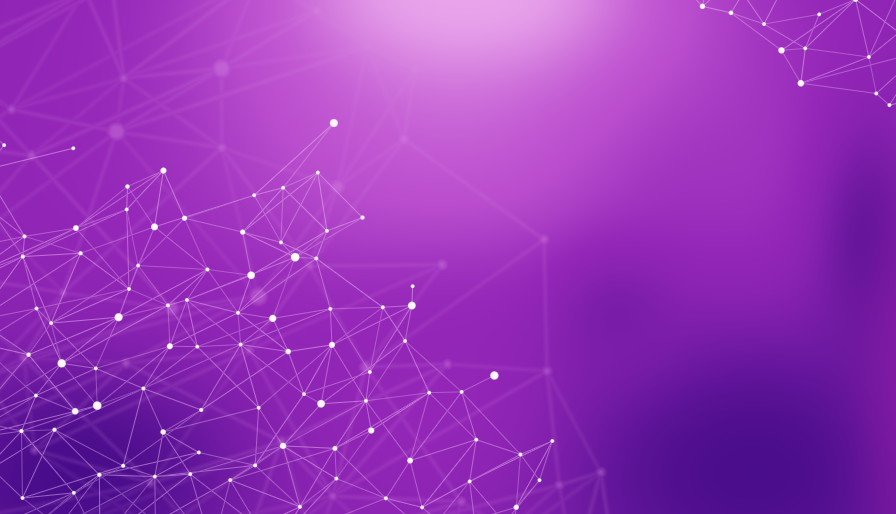
Reproduce this background procedurally as a WebGL 2 fragment shader.

```glsl
#version 300 es
precision highp float;

uniform vec2 u_resolution;
out vec4 fragColor;

const vec2 LINKS[5] = vec2[5](vec2(1, 0), vec2(0, 1), vec2(1, 1), vec2(1, -1), vec2(2, 1));

vec2 hash22(vec2 p) {
    vec3 a = fract(p.xyx * vec3(0.1031, 0.1030, 0.0973));
    a += dot(a, a.yzx + 33.33);
    return fract((a.xx + a.yz) * a.zy);
}

float blob(vec2 p, vec2 center, vec2 radius) {
    vec2 d = (p - center) / radius;
    return exp(-dot(d, d));
}

float segmentDistance(vec2 p, vec2 a, vec2 b) {
    vec2 ab = b - a;
    float t = clamp(dot(p - a, ab) / max(dot(ab, ab), 1e-6), 0.0, 1.0);
    return length(p - a - ab * t);
}

float coverage(float d, float softness) {
    return clamp(0.5 - d / softness, 0.0, 1.0);
}

// Maps brightness to the purple ramp
vec3 purpleRamp(float t) {
    vec3 c = mix(vec3(0.26, 0.04, 0.53), vec3(0.58, 0.15, 0.72), smoothstep(-0.1, 0.52, t));
    c = mix(c, vec3(0.75, 0.33, 0.82), smoothstep(0.45, 0.75, t));
    return mix(c, vec3(0.91, 0.64, 0.92), smoothstep(0.7, 1.0, t));
}

vec3 backdrop(vec2 uv) {
    float t = 0.42;
    t = mix(t, 0.73, blob(uv, vec2(0.50, 0.74), vec2(0.32, 0.34)));
    t = mix(t, 0.56, blob(uv, vec2(0.82, 0.64), vec2(0.14, 0.24)));
    t = mix(t, 0.02, blob(uv, vec2(0.84, 0.08), vec2(0.25, 0.30)));
    t = mix(t, 0.15, blob(uv, vec2(0.97, 0.52), vec2(0.06, 0.25)));
    t = mix(t, 0.00, blob(uv, vec2(0.08, 0.07), vec2(0.20, 0.23)));
    t = mix(t, 0.47, blob(uv, vec2(0.48, 0.22), vec2(0.13, 0.22)));
    t = mix(t, 0.28, blob(uv, vec2(0.69, 0.38), vec2(0.07, 0.12)));
    t = mix(t, 1.00, blob(uv, vec2(0.52, 1.03), vec2(0.24, 0.22)));
    vec3 edgeGlow = vec3(0.52, 0.10, 0.64);
    return mix(purpleRamp(t), edgeGlow, 0.8 * blob(uv, vec2(1.01, 0.25), vec2(0.05, 0.35)));
}

// Signed distance to the area filled by each network layer
float region(vec2 p, bool front) {
    if (!front) return p.x - mix(1.32, 0.9, smoothstep(0.1, 0.9, p.y));
    float lowerLeft = max(p.x - mix(1.12, 0.74, smoothstep(0.05, 0.6, p.y)), p.y - 0.74);
    float aspect = u_resolution.x / u_resolution.y;
    float corner = length((p - vec2(aspect - 0.1, 1.03)) / vec2(0.36, 0.25)) - 1.0;
    return min(lowerLeft, corner * 0.25);
}

// Node position in xy, presence in z
vec3 node(vec2 id, float cell, bool front) {
    vec2 h = hash22(id + (front ? 71.0 : 19.0));
    vec2 pos = (id + 0.08 + 0.84 * h) * cell;
    float spread = (hash22(id + 143.0).x - 0.65) * 0.2;
    return vec3(pos, step(region(pos, front), spread));
}

// Coverage of lines in x and nodes in y
vec2 network(vec2 p, float cell, float width, float radius, float softness, bool front) {
    vec2 ink = vec2(0.0);
    vec2 home = floor(p / cell);
    for (int y = -2; y <= 1; y++)
    for (int x = -2; x <= 1; x++) {
        vec2 id = home + vec2(x, y);
        vec3 a = node(id, cell, front);
        if (a.z < 0.5) continue;
        float size = radius * (1.0 + 1.3 * pow(hash22(id + 211.0).y, 6.0));
        ink.y = max(ink.y, coverage(length(p - a.xy) - size, softness));
        for (int i = 0; i < 5; i++) {
            vec3 b = node(id + LINKS[i], cell, front);
            vec2 chance = hash22(id * 3.0 + float(i) * 37.0 + 307.0);
            if (b.z < 0.5 || chance.x > 0.7) continue;
            float line = coverage(segmentDistance(p, a.xy, b.xy) - width, softness);
            ink.x = max(ink.x, line * mix(0.6, 1.0, chance.y));
        }
    }
    return ink;
}

void main() {
    vec2 uv = gl_FragCoord.xy / u_resolution;
    vec2 p = gl_FragCoord.xy / u_resolution.y;
    float pixel = 1.0 / u_resolution.y;
    vec3 color = backdrop(uv);

    // Blurred layer behind
    vec2 far = network(p, 0.19, 0.002, 0.007, 0.009 + pixel, false);
    color = mix(color, vec3(0.86, 0.55, 0.90), max(far.x * 0.22, far.y * 0.38));

    // Sharp layer in front
    vec2 near = network(p, 0.086, 0.0008, 0.0036, pixel * 1.2, true);
    color = mix(color, vec3(0.94, 0.74, 0.97), near.x * 0.62);
    color = mix(color, vec3(1.0, 0.97, 1.0), near.y);

    fragColor = vec4(color, 1.0);
}
```
